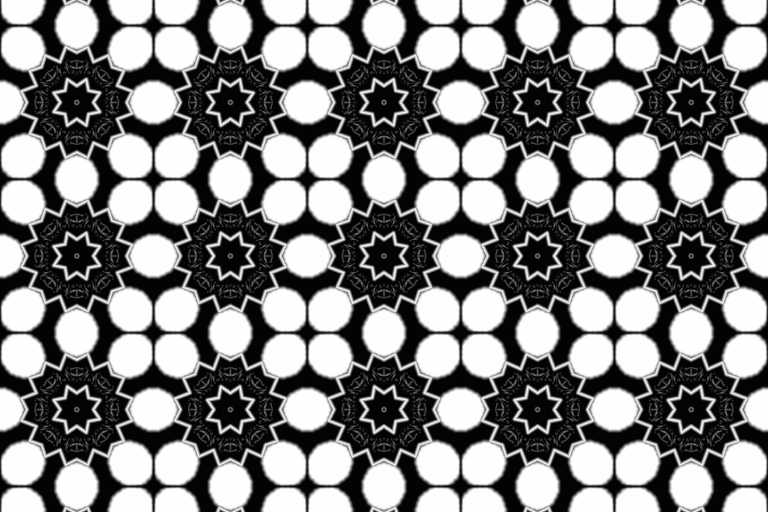
Reproduce this pattern procedurally as a Shadertoy shader.

```glsl
// Black and white kaleidoscope tiling, five cells across the canvas.
// Each cell folds into one half of an eighth sector, which holds a star edge,
// a toothed rim, grey petal marks and a soft white disc; symmetry does the rest.

const float PI = 3.14159265;
const float CELLS_ACROSS = 5.0;
const float SECTOR = PI / 4.0;
const float TOOTH = PI / 16.0;
const vec3 INK = vec3(0.012);
const vec3 PAPER = vec3(0.995);

vec2 polar(float radius, float angle) {
    return radius * vec2(cos(angle), sin(angle));
}

// Mirrors the plane into the wedge from 0 to half a sector.
vec2 foldSector(vec2 p, float sector) {
    float angle = atan(p.y, p.x + 1e-5);
    angle = abs(mod(angle + 0.5 * sector, sector) - 0.5 * sector);
    return polar(length(p), angle);
}

float segment(vec2 p, vec2 a, vec2 b) {
    vec2 ab = b - a;
    float t = clamp(dot(p - a, ab) / dot(ab, ab), 0.0, 1.0);
    return length(p - a - ab * t);
}

float fillMask(float dist, float soft) {
    return 1.0 - smoothstep(-soft, soft, dist);
}

float band(float x, float lo, float hi, float soft) {
    return smoothstep(lo - soft, lo + soft, x) * fillMask(x - hi, soft);
}

// Slightly ragged ellipse, stretched along the spoke.
float discDistance(vec2 p, vec2 centre, vec2 radii) {
    vec2 d = (p - centre) / radii;
    float angle = atan(d.y, d.x + 1e-5);
    float ragged = 0.014 * cos(9.0 * angle) + 0.009 * cos(23.0 * angle);
    return (length(d) - 1.0 + ragged) * radii.y;
}

// Thin dark cross between the four discs that meet at a cell corner.
float cornerGap(vec2 cell, float halfWidth, float soft) {
    vec2 fromEdge = 0.5 - abs(cell);
    float flare = 0.014 * exp(-22.0 * max(fromEdge.x, fromEdge.y));
    float cross = min(fromEdge.x, fromEdge.y) - halfWidth - flare;
    float nearCorner = step(0.2, min(abs(cell.x), abs(cell.y)));
    return nearCorner * fillMask(cross, soft);
}

float starLine(vec2 p, float notch, float tip) {
    return segment(p, polar(notch, 0.0), polar(tip, 2.0 * TOOTH));
}

float rimLine(vec2 p, float spokeNotch, float horn, float deepNotch) {
    vec2 hornTip = polar(horn, TOOTH);
    float rise = segment(p, polar(spokeNotch, 0.0), hornTip);
    float fall = segment(p, hornTip, polar(deepNotch, 2.0 * TOOTH));
    return min(rise, fall);
}

// Grey curls, a short spine and layered-sine streaks inside a petal.
float petalMarks(vec2 p, float soft) {
    float innerCurl = abs(p.x - 0.222 - 7.0 * p.y * p.y) - 0.004;
    float outerCurl = abs(p.x - 0.272 + 9.0 * p.y * p.y) - 0.003;
    float curls = fillMask(innerCurl, soft) * fillMask(p.y - 0.045, soft);
    curls += fillMask(outerCurl, soft) * fillMask(p.y - 0.038, soft);
    float spine = segment(p, vec2(0.232, 0.0), vec2(0.258, 0.0)) - 0.005;
    float dash = segment(p, vec2(0.215, 0.062), vec2(0.258, 0.072)) - 0.003;
    float streaks = sin(p.x * 105.0 + 3.0 * sin(p.y * 62.0))
                  * sin(p.y * 118.0 + 2.0 * sin(p.x * 71.0));
    float ring = band(length(p), 0.185, 0.285, 0.015);
    float marks = 0.38 * curls + 0.32 * fillMask(spine, soft);
    marks += 0.36 * fillMask(dash, soft) + 0.2 * max(streaks, 0.0);
    return ring * marks;
}

void mainImage(out vec4 fragColor, in vec2 fragCoord) {
    // Square cells, with one star at the canvas centre
    float pixel = CELLS_ACROSS / iResolution.x;
    vec2 grid = (fragCoord - 0.5 * iResolution.xy) * pixel;
    vec2 cell = fract(grid + 0.5) - 0.5;
    vec2 p = foldSector(cell, SECTOR);
    float soft = max(0.011, 0.8 * pixel);

    // Discs on all eight spokes
    float disc = discDistance(p, vec2(0.5, 0.0), vec2(0.155, 0.139));
    float light = fillMask(disc, 1.6 * soft);
    light *= 1.0 - cornerGap(cell, 0.005, soft);

    // Star outline and toothed rim
    float star = starLine(p, 0.108, 0.162) - 0.010;
    float rim = rimLine(p, 0.325, 0.368, 0.285) - 0.010;
    light = max(light, 0.97 * fillMask(star, soft));
    light = max(light, 0.95 * fillMask(rim, soft));

    // Petal marks and the small ring at the hub
    light = max(light, petalMarks(p, 0.7 * soft));
    float hub = abs(length(cell) - 0.012) - 0.005;
    light = max(light, 0.48 * fillMask(hub, 0.7 * soft));

    fragColor = vec4(mix(INK, PAPER, clamp(light, 0.0, 1.0)), 1.0);
}
```
